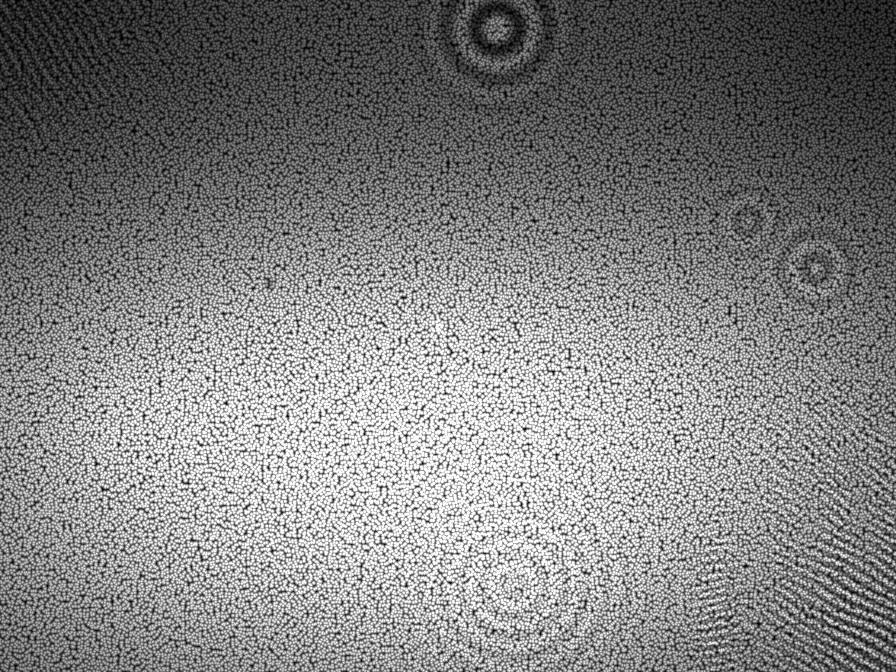
Reproduce this texture procedurally as a Shadertoy shader.

```glsl
// Grainy grey laser speckle: a wide soft glow with diffraction rings and fringes.

vec2 hash2(vec2 cell) {
    vec3 q = fract(cell.xyx * vec3(0.1031, 0.1030, 0.0973));
    q += dot(q, q.yzx + 33.33);
    return fract((q.xx + q.yz) * q.zy);
}

// Distance to the nearest scattered point, in cell units
float cellular(vec2 p) {
    vec2 cell = floor(p);
    vec2 local = fract(p);
    float nearest = 4.0;
    for (int y = -1; y <= 1; y++) {
        for (int x = -1; x <= 1; x++) {
            vec2 offset = vec2(x, y);
            vec2 d = offset + hash2(cell + offset) - local;
            nearest = min(nearest, dot(d, d));
        }
    }
    return sqrt(nearest);
}

float blob(vec2 p, vec2 center, vec2 size) {
    vec2 d = (p - center) / size;
    return exp(-dot(d, d));
}

// Concentric waves with a crest at the given radius, fading outward
float rings(vec2 p, vec2 center, float crest, float period, float reach) {
    float r = length(p - center);
    return cos(6.2832 * (r - crest) / period) * exp(-r * r / (reach * reach));
}

// Parallel waves along a direction, slightly bent by layered sines
float fringes(vec2 p, vec2 direction, float period) {
    float bend = 0.003 * sin(p.x * 31.0 + p.y * 17.0) + 0.002 * sin(p.y * 53.0 - p.x * 23.0);
    return sin(6.2832 * (dot(p, normalize(direction)) + bend) / period);
}

float illumination(vec2 p) {
    vec2 d = p - vec2(0.62, 0.34);
    float spread = mix(0.17, 0.125, smoothstep(-0.1, 0.15, d.y));
    float light = 0.185 + 0.59 * exp(-d.x * d.x / 0.53 - d.y * d.y / spread);

    // Darkened upper corners and faint secondary glows
    light -= 0.08 * blob(p, vec2(0.0, 1.0), vec2(0.3));
    light -= 0.08 * blob(p, vec2(1.333, 1.0), vec2(0.25));
    light += 0.05 * blob(p, vec2(0.22, 0.36), vec2(0.14, 0.09));
    light += 0.06 * blob(p, vec2(0.76, 0.13), vec2(0.14));
    return light;
}

float diffraction(vec2 p) {
    float wave = 0.15 * rings(p, vec2(0.74, 0.957), 0.055, 0.045, 0.085);
    wave += 0.08 * rings(p, vec2(1.113, 0.670), 0.0, 0.033, 0.048);
    wave += 0.10 * rings(p, vec2(1.215, 0.600), 0.0, 0.036, 0.065);
    wave += 0.09 * rings(p, vec2(0.764, 0.130), 0.0, 0.031, 0.160);
    wave += 0.03 * rings(p, vec2(0.430, 0.180), 0.0, 0.029, 0.070);
    return wave;
}

float interference(vec2 p) {
    // Diagonal weave in the lower right and a narrow column beside it
    float wave = 0.20 * fringes(p, vec2(0.5, 0.9), 0.0145)
               * blob(p, vec2(1.29, 0.08), vec2(0.16, 0.16));
    wave += 0.10 * fringes(p, vec2(0.6, 0.8), 0.013)
          * blob(p, vec2(1.23, 0.30), vec2(0.13, 0.16));
    wave += 0.16 * fringes(p, vec2(-0.12, 1.0), 0.012)
          * blob(p, vec2(1.065, 0.09), vec2(0.035, 0.17));
    // Weak slanted fringes in the upper left
    wave += 0.05 * fringes(p, vec2(0.8, 0.5), 0.015)
          * blob(p, vec2(0.05, 0.95), vec2(0.22));
    return wave;
}

void mainImage(out vec4 fragColor, in vec2 fragCoord) {
    vec2 p = fragCoord / iResolution.y;
    float light = illumination(p) + diffraction(p) + interference(p);

    // Small dust spots
    light -= 0.25 * blob(p, vec2(0.401, 0.578), vec2(0.006, 0.008));
    light += 0.25 * blob(p, vec2(0.651, 0.514), vec2(0.006, 0.009));

    // Speckle grows with brightness
    float grain = 0.5 - cellular(p * 210.0);
    float grey = light + (light + 0.08) * 1.65 * grain;
    fragColor = vec4(vec3(clamp(grey, 0.0, 1.0)), 1.0);
}
```
